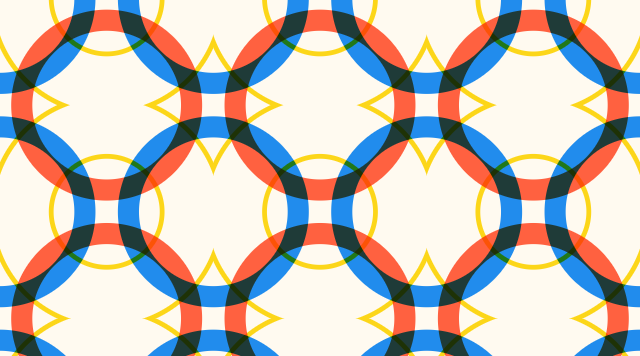
Write a WebGL 2 fragment shader that draws this pattern.

```glsl
#version 300 es
precision highp float;

uniform vec2 u_resolution;
out vec4 fragColor;

#define REPEATS_ACROSS 3.0
#define VERTICAL_SHIFT 0.676
#define BAND_RADIUS 0.398
#define BAND_WIDTH 0.099
#define LINE_WIDTH 0.0225
#define INNER_LINE_RADIUS 0.260
#define OUTER_LINE_RADIUS 0.540

const vec3 PAPER = vec3(1.00, 0.98, 0.94);
const vec3 BLUE = vec3(0.13, 0.55, 0.93);
const vec3 RED = vec3(1.00, 0.38, 0.25);
const vec3 OVERLAP = vec3(0.12, 0.23, 0.22);
const vec3 YELLOW = vec3(0.99, 0.84, 0.10);

// Position relative to the nearest lattice point, each axis in -0.5..0.5
vec2 repeatAround(vec2 p, vec2 center) {
    return fract(p - center + 0.5) - 0.5;
}

float ringDistance(vec2 p, float radius, float width) {
    return abs(length(p) - radius) - 0.5 * width;
}

float coverage(float dist, float pixel) {
    return clamp(0.5 - dist / pixel, 0.0, 1.0);
}

void main() {
    // One unit is one repeat; the lattice is square
    float pixel = REPEATS_ACROSS / u_resolution.x;
    vec2 p = gl_FragCoord.xy * pixel - vec2(0.0, VERTICAL_SHIFT);

    // Two lattices of wide rings, offset by half a repeat
    vec2 bluePos = repeatAround(p, vec2(0.0));
    vec2 redPos = repeatAround(p, vec2(0.5));
    float blue = coverage(ringDistance(bluePos, BAND_RADIUS, BAND_WIDTH), pixel);
    float red = coverage(ringDistance(redPos, BAND_RADIUS, BAND_WIDTH), pixel);

    // Thin concentric rings; the outer one is cut by its cell into star arcs
    vec2 linePos = repeatAround(p, vec2(0.5, 0.0));
    float lineDist = min(ringDistance(linePos, INNER_LINE_RADIUS, LINE_WIDTH),
                         ringDistance(linePos, OUTER_LINE_RADIUS, LINE_WIDTH));
    float line = coverage(lineDist, pixel);

    // Overprinted inks
    vec3 color = mix(mix(PAPER, BLUE, blue), mix(RED, OVERLAP, blue), red);
    color *= mix(vec3(1.0), YELLOW / PAPER, line);

    fragColor = vec4(color, 1.0);
}
```
